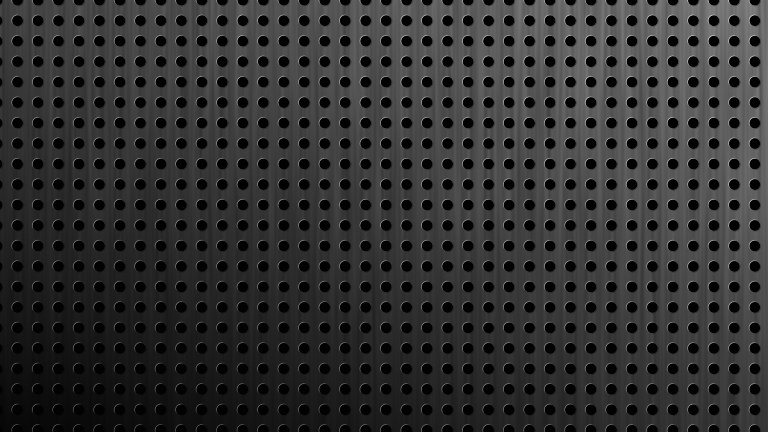
Write a Shadertoy shader that draws this texture.

```glsl
// Perforated sheet of dark brushed metal, lit from the upper right, with bevelled round holes.

#define COLUMNS 37.5                   // hole pitches across the canvas width
#define GRID_OFFSET vec2(0.857, 0.01)  // first hole centre, in pitches from the top left
#define HOLE_RADIUS 0.255              // in pitches
#define RIM_WIDTH 0.05                 // in pitches
#define RIM_GLOW 0.26
#define RIM_DIRECTION vec2(-0.8, -0.6) // lit side of the rim, y pointing down
#define SHADE_BASE 0.025
#define SHADE_SLOPE vec2(0.20, 0.235)  // brightening towards the right and the top
#define BRUSH_CONTRAST 0.42
#define HOLE_COLOR vec3(0.008)

vec2 hashGradient(vec2 cell) {
    vec3 q = fract(cell.xyx * vec3(0.1031, 0.1030, 0.0973));
    q += dot(q, q.yzx + 33.33);
    return 2.0 * fract((q.xx + q.yz) * q.zy) - 1.0;
}

float gradientNoise(vec2 p) {
    vec2 cell = floor(p);
    vec2 f = fract(p);
    vec2 blend = f * f * f * (f * (f * 6.0 - 15.0) + 10.0);
    float a = dot(hashGradient(cell), f);
    float b = dot(hashGradient(cell + vec2(1, 0)), f - vec2(1, 0));
    float c = dot(hashGradient(cell + vec2(0, 1)), f - vec2(0, 1));
    float d = dot(hashGradient(cell + vec2(1, 1)), f - vec2(1, 1));
    return mix(mix(a, b, blend.x), mix(c, d, blend.x), blend.y);
}

// Vertical streaks: fine across, long down
float brushedGrain(vec2 p) {
    float grain = 0.0;
    float weight = 0.3;
    vec2 scale = vec2(52.0, 2.5);
    for (int octave = 0; octave < 3; octave++) {
        grain += weight * gradientNoise(p * scale + 17.3 * float(octave));
        weight *= 1.45;
        scale *= vec2(2.1, 1.7);
    }
    return grain;
}

void mainImage(out vec4 fragColor, in vec2 fragCoord) {
    vec2 uv = fragCoord / iResolution.xy;
    vec2 sheet = vec2(fragCoord.x, iResolution.y - fragCoord.y) / iResolution.x;
    float pixel = COLUMNS / iResolution.x;

    // Metal: diagonal light and brushed grain
    float light = SHADE_BASE + dot(SHADE_SLOPE, uv);
    light -= 0.1 * uv.x * (1.0 - uv.x) * (1.0 - uv.y);
    float metal = light * (1.0 + BRUSH_CONTRAST * brushedGrain(sheet));

    // Square grid of holes
    vec2 local = fract(sheet * COLUMNS - GRID_OFFSET + 0.5) - 0.5;
    float radius = length(local);
    float edge = radius - HOLE_RADIUS;
    float hole = 1.0 - smoothstep(-0.5 * pixel, 0.5 * pixel, edge);

    // Bright bevel on the lit side, faint shadow on the other
    float band = 1.0 - smoothstep(0.0, 0.5 * RIM_WIDTH + 0.5 * pixel, abs(edge - 0.5 * RIM_WIDTH));
    float facing = dot(local / max(radius, 0.001), RIM_DIRECTION);
    metal += RIM_GLOW * band * smoothstep(0.1, 0.9, facing);
    metal *= 1.0 - 0.3 * band * smoothstep(0.2, 0.9, -facing);

    fragColor = vec4(mix(vec3(metal), HOLE_COLOR, hole), 1.0);
}
```
